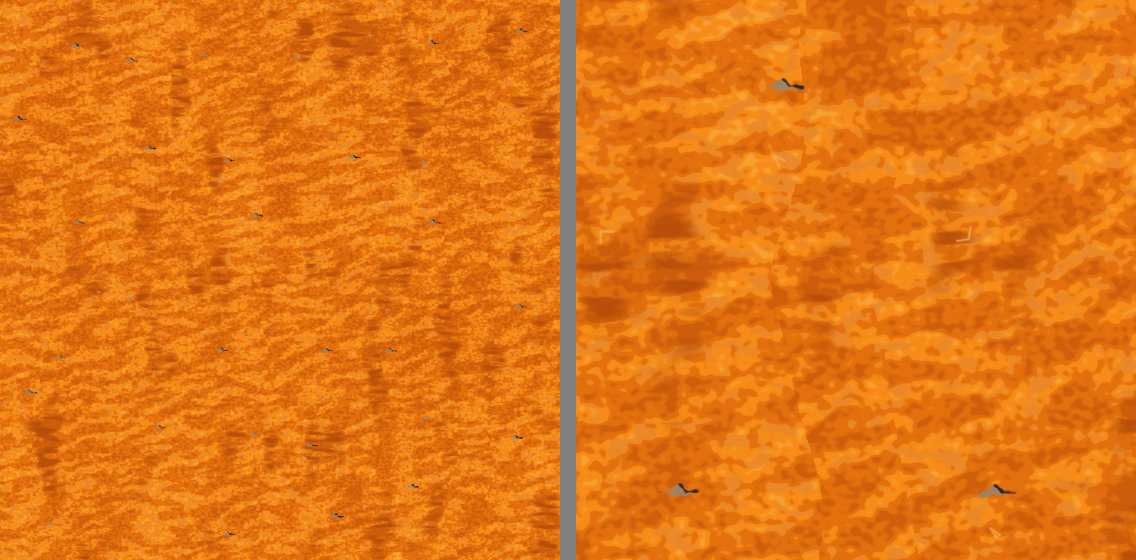
Left, the full canvas; right, a detail of the centre.
Reproduce this texture procedurally as a Shadertoy shader.

```glsl
const vec3 RUST   = vec3(0.70, 0.29, 0.03);
const vec3 DARK   = vec3(0.81, 0.37, 0.045);
const vec3 ORANGE = vec3(0.89, 0.44, 0.05);
const vec3 BRIGHT = vec3(0.965, 0.55, 0.09);
const vec3 PALE   = vec3(0.97, 0.63, 0.20);
const vec3 DULL   = vec3(0.91, 0.53, 0.17);
const vec3 STONE  = vec3(0.60, 0.52, 0.42);
const vec3 SHADOW = vec3(0.20, 0.13, 0.08);
const vec3 STRAW  = vec3(0.96, 0.70, 0.36);

const float RIPPLE_SLOPE  = 0.20;
const vec2  RIPPLE_FREQ   = vec2(17.0, 58.0);
const float RIPPLE_AMOUNT = 0.80;
const float COLUMN_FREQ   = 15.0;
const float COLUMN_STEP   = 0.012;
const vec2  GRAIN_FREQ    = vec2(170.0, 215.0);
const float GRAIN_AMOUNT  = 0.52;
const vec2  PATCH_FREQ    = vec2(17.0, 7.0);
const vec2  CRACK_FREQ    = vec2(19.0, 105.0);
const float FLECK_CELLS   = 6.0;
const float FLECK_SHARE   = 0.85;
const float SCRATCH_CELLS = 8.0;
const float SCRATCH_SHARE = 0.5;

vec2 hash2(vec2 p) {
    vec3 h = fract(p.xyx * vec3(0.1031, 0.1030, 0.0973));
    h += dot(h, h.yzx + 33.33);
    return fract((h.xx + h.yz) * h.zy);
}

float cornerSlope(vec2 cell, vec2 offset) {
    float angle = 6.2832 * hash2(cell).x;
    return dot(vec2(cos(angle), sin(angle)), offset);
}

// Gradient noise scaled to a spread of about one
float noise(vec2 p) {
    vec2 i = floor(p), f = p - i;
    vec2 w = f * f * f * (f * (f * 6.0 - 15.0) + 10.0);
    vec2 e = vec2(1.0, 0.0);
    float low  = mix(cornerSlope(i, f), cornerSlope(i + e, f - e), w.x);
    float high = mix(cornerSlope(i + e.yx, f - e.yx), cornerSlope(i + 1.0, f - 1.0), w.x);
    return 4.0 * mix(low, high, w.y);
}

float segment(vec2 p, vec2 a, vec2 b) {
    vec2 ab = b - a;
    return length(p - a - ab * clamp(dot(p - a, ab) / dot(ab, ab), 0.0, 1.0));
}

float cover(float dist, float soft) {
    return 1.0 - smoothstep(-soft, soft, dist);
}

// Slanted wavy streaks, broken along vertical seams
float ripples(vec2 uv) {
    float column = floor(uv.x * COLUMN_FREQ + 0.15 * noise(uv * 9.0));
    vec2 rnd = hash2(vec2(column, 7.0));
    vec2 p = uv;
    p.y += (rnd.x - 0.5) * COLUMN_STEP - RIPPLE_SLOPE * uv.x;
    p.y += 0.006 * noise(uv * 8.0) + 0.0015 * noise(uv * 45.0);
    float broad = noise(p * RIPPLE_FREQ);
    float thin = noise(p * RIPPLE_FREQ * 2.1 + 31.0);
    return tanh(1.6 * (broad + 0.4 * thin)) + 0.3 * (rnd.y - 0.5);
}

// Small grey mounds, each with a dark tail on its right
vec3 addFlecks(vec3 color, vec2 uv, float soft) {
    vec2 cell = floor(uv * FLECK_CELLS);
    vec2 rnd = hash2(cell + 50.0);
    vec2 kind = hash2(cell + 90.0);
    vec2 p = uv - (cell + mix(vec2(0.15), vec2(0.85), rnd)) / FLECK_CELLS;
    p /= mix(0.65, 1.0, kind.y);
    float rough = 0.0007 * noise(uv * 190.0);
    float mound = max(abs(p.x) * 0.65 + p.y - 0.0055, -p.y - 0.002) + rough;
    float tail = min(segment(p, vec2(0.001, 0.0045), vec2(0.006, 0.0)),
                     segment(p, vec2(0.006, 0.0), vec2(0.014, -0.0005))) - 0.0008;
    float present = step(kind.x, FLECK_SHARE);
    color = mix(color, STONE, 0.9 * present * cover(mound, soft));
    return mix(color, SHADOW, present * smoothstep(0.1, 0.5, kind.y) * cover(tail + rough, soft));
}

// Thin straw-coloured nicks
vec3 addScratches(vec3 color, vec2 uv, float soft) {
    vec2 cell = floor(uv * SCRATCH_CELLS);
    vec2 rnd = hash2(cell + 140.0);
    vec2 kind = hash2(cell + 190.0);
    vec2 p = uv - (cell + mix(vec2(0.15), vec2(0.85), rnd)) / SCRATCH_CELLS;
    float angle = 3.1416 * kind.y;
    vec2 arm = 0.007 * vec2(cos(angle), sin(angle));
    float nick = min(segment(p, -arm, vec2(0.0)), segment(p, vec2(0.0), arm.yx)) - 0.0006;
    return mix(color, STRAW, 0.75 * step(kind.x, SCRATCH_SHARE) * cover(nick, soft));
}

void mainImage(out vec4 fragColor, in vec2 fragCoord) {
    vec2 uv = fragCoord / iResolution.y;
    float soft = max(1.0 / iResolution.y, 0.0008);

    // Tone from ripples, grain and slow drift
    float grain = 0.75 * noise(uv * GRAIN_FREQ) + 0.6 * noise(uv * GRAIN_FREQ * 0.5 + 17.0);
    float worn = smoothstep(0.7, 1.7, noise(uv * PATCH_FREQ + 3.0) + 0.35 * noise(uv * 30.0));
    float tone = RIPPLE_AMOUNT * ripples(uv) + GRAIN_AMOUNT * grain;
    tone += 0.18 * noise(uv * vec2(9.0, 4.0)) - 0.6 * worn;

    // Palette from dark to pale
    vec3 color = mix(DARK, ORANGE, smoothstep(-1.25, -0.45, tone));
    color = mix(color, BRIGHT, smoothstep(0.0, 0.55, tone));
    color = mix(color, PALE, smoothstep(0.95, 1.7, tone));
    float dusty = smoothstep(0.1, 0.9, noise(uv * vec2(60.0, 110.0) + 71.0));
    color = mix(color, DULL, 0.85 * dusty * smoothstep(0.0, 0.5, tone));

    // Worn patches with horizontal cracks
    float crack = smoothstep(-0.1, 1.1, noise(uv * CRACK_FREQ + 11.0) + 0.25 * grain);
    color = mix(color, RUST, worn * (0.12 + 0.75 * crack));

    color = addScratches(color, uv, soft);
    color = addFlecks(color, uv, soft);
    fragColor = vec4(color, 1.0);
}
```
